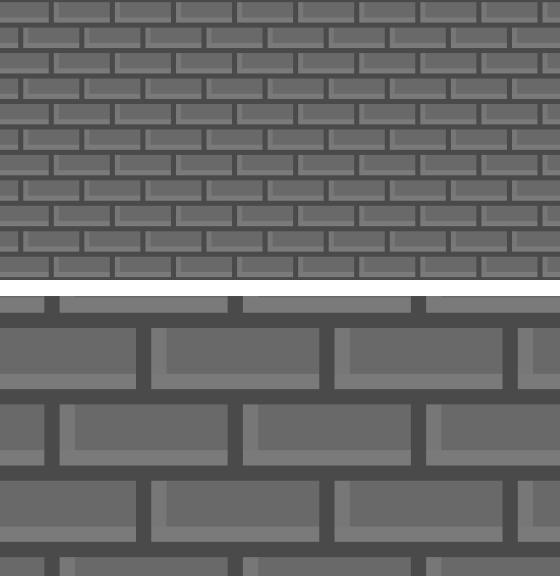
Top, the full canvas; bottom, a detail of the centre.
A WebGL 1 fragment shader for this texture:

```glsl
precision mediump float;
// Grey brick wall in running bond, 11 courses high, with flat blocky shading.
// Each brick is 11 by 4 units plus a 1 unit joint; a lighter bevel one unit
// wide runs along its left and bottom sides. The canvas is 55 units high.

uniform vec2 u_resolution;

// Smooth step from 0 to 1 across one pixel, centred on the edge
float cover(float dist, float pixel) {
  return clamp(dist / pixel + 0.5, 0.0, 1.0);
}

void main() {
  float pixel = 55.0 / u_resolution.y;
  vec2 p = gl_FragCoord.xy * pixel - vec2(10.57, 0.57);

  // Shift every other course by half a brick
  float course = floor((p.y + 0.5) / 5.0);
  p.x += 6.0 * mod(course, 2.0);

  // Position in the brick, from its lower left corner; cells split mid-joint
  vec2 cell = mod(p + 0.5, vec2(12.0, 5.0)) - 0.5;

  // Brick rectangle
  vec2 inside = min(cell, vec2(11.0, 4.0) - cell);
  float brick = cover(inside.x, pixel) * cover(inside.y, pixel);

  // Face, then the left bevel, then the brighter bottom bevel
  vec3 mortarColor = vec3(0.29);
  vec3 brickColor = vec3(0.41);
  brickColor = mix(brickColor, vec3(0.465), cover(1.0 - cell.x, pixel));
  brickColor = mix(brickColor, vec3(0.48), cover(1.0 - cell.y, pixel));

  gl_FragColor = vec4(mix(mortarColor, brickColor, brick), 1.0);
}
```
